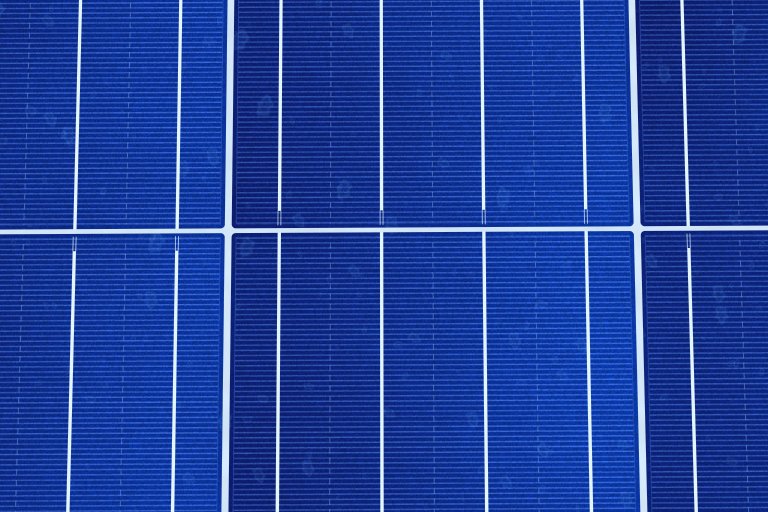
A Shadertoy shader for this texture:

```glsl
// Blue solar cells seen slightly tilted: a lattice of rounded cells split by white gaps,
// each with four busbars, fine horizontal fingers and dashed seams. Layered sines shade
// the silicon, and cellular noise scatters dust smudges and specks over it.
// Lengths are in canvas heights.

#define CELL_PITCH   vec2(0.783, 0.83)     // spacing of cells
#define LATTICE_ORIGIN vec2(0.451, 0.547)  // crossing of two gaps
#define GAP_HALF     vec2(0.0066, 0.0046)  // half width of the white gaps
#define BUSBARS      4.0                   // busbars per cell
#define BUSBAR_HALF  0.0032
#define FINGER_PITCH 0.0098
#define FINGER_HALF  0.0014
#define KEYSTONE     0.045                 // widening towards the bottom
#define ROW_TILT     0.0052                // slope of the rows
#define DUST_AMOUNT  0.22
#define GRAIN_AMOUNT 0.10

const vec3 SILICON_DARK  = vec3(0.050, 0.105, 0.420);
const vec3 SILICON_LIGHT = vec3(0.035, 0.210, 0.640);
const vec3 FINGER_BLUE   = vec3(0.210, 0.370, 0.750);
const vec3 DUST_BLUE     = vec3(0.300, 0.560, 0.880);
const vec3 SEAM_BLUE     = vec3(0.400, 0.540, 0.800);
const vec3 GAP_WHITE     = vec3(0.820, 0.900, 0.970);
const vec3 BUSBAR_WHITE  = vec3(0.890, 0.960, 1.000);

float pixelSize;

float hash(vec2 p) {
    vec3 q = fract(p.xyx * vec3(0.1031, 0.1030, 0.0973));
    q += dot(q, q.yzx + 33.33);
    return fract((q.x + q.y) * q.z);
}

// Share of one pixel covered by a line; stays correct for hairlines
float lineCover(float d, float halfWidth) {
    float h = 0.5 * pixelSize;
    return clamp(min(d + h, halfWidth) - max(d - h, -halfWidth), 0.0, pixelSize) / pixelSize;
}

// Pixel coverage of the region where d is positive
float inside(float d) { return clamp(d / pixelSize + 0.5, 0.0, 1.0); }

// Signed offset to the nearest centre of a repeated line
float repeatOffset(float x, float pitch) { return (fract(x / pitch) - 0.5) * pitch; }

float roundedBox(vec2 p, vec2 halfSize, float radius) {
    vec2 d = abs(p) - halfSize + radius;
    return length(max(d, 0.0)) + min(max(d.x, d.y), 0.0) - radius;
}

// Slow mottling from layered sines
float mottle(vec2 p) {
    float sum = 0.0, amplitude = 0.5;
    for (int i = 0; i < 4; i++) {
        sum += amplitude * sin(p.x + 1.7 * sin(p.y)) * cos(p.y * 1.1 + 0.6);
        p = mat2(1.5, 1.1, -1.1, 1.5) * p + 2.3;
        amplitude *= 0.55;
    }
    return sum;
}

// Cellular scatter of uneven blobs with brighter rims
float smudges(vec2 p, float density) {
    vec2 cell = floor(p);
    float sum = 0.0;
    for (int j = -1; j <= 1; j++)
    for (int i = -1; i <= 1; i++) {
        vec2 id = cell + vec2(i, j);
        float seed = hash(id + 7.1);
        vec2 d = p - id - vec2(hash(id + 19.7), hash(id + 43.3));
        float radius = 0.07 + 0.20 * seed * seed;
        float angle = atan(d.y, d.x);
        float r = length(d) / radius + 0.22 * sin(2.0 * angle + 9.0 * seed)
                + 0.12 * sin(5.0 * angle + 30.0 * seed);
        float blob = (1.0 - smoothstep(0.8, 1.15, r)) * mix(0.4, 1.0, smoothstep(0.3, 0.9, r));
        sum += blob * step(hash(id + 71.9), density) * (0.35 + 0.65 * seed);
    }
    return sum;
}

void mainImage(out vec4 fragColor, in vec2 fragCoord) {
    pixelSize = 1.0 / iResolution.y;
    vec2 p = fragCoord * pixelSize;

    // Tilted view onto the flat lattice
    float widen = 1.0 + KEYSTONE * (1.0 - p.y);
    vec2 q = vec2(0.711 + (p.x - 0.711) / widen, p.y + ROW_TILT * -p.x) - LATTICE_ORIGIN;
    q.y /= 1.0 + 0.5 * KEYSTONE * (1.0 - p.y);
    vec2 id = floor(q / CELL_PITCH);
    vec2 local = q - id * CELL_PITCH;
    float depth = -roundedBox(local - 0.5 * CELL_PITCH, 0.5 * CELL_PITCH - GAP_HALF, 0.008);

    // Silicon, lighter towards the right of each cell
    vec2 glow = p - vec2(1.2, 0.33);
    float shade = 0.08 + 0.78 * smoothstep(-0.05, 1.0, local.x / CELL_PITCH.x);
    shade += 0.16 * mottle(p * 5.0) + 0.25 * exp(-9.0 * dot(glow, glow));
    vec3 color = mix(SILICON_DARK, SILICON_LIGHT, clamp(shade, 0.0, 1.2));

    // Fingers, rim line and dashed seams
    float printed = inside(depth - 0.009);
    float fingerTone = 0.75 + 0.25 * hash(vec2(floor(q.y / FINGER_PITCH), id.x));
    float finger = lineCover(repeatOffset(q.y, FINGER_PITCH), FINGER_HALF);
    color = mix(color, FINGER_BLUE * (0.85 + 0.25 * shade), finger * fingerTone * printed);
    color = mix(color, FINGER_BLUE, 0.6 * lineCover(depth - 0.0085, 0.0008));
    float barPitch = CELL_PITCH.x / BUSBARS;
    float seam = lineCover(repeatOffset(local.x + 0.5 * barPitch, barPitch), 0.0009);
    float dash = inside(0.0055 - abs(repeatOffset(q.y, 2.0 * FINGER_PITCH)));
    color = mix(color, SEAM_BLUE, 0.65 * seam * dash * printed);

    // Dust and grain
    float dust = smudges(p * 15.0, 0.30) + 0.8 * smudges(p * 38.0 + 5.0, 0.12);
    color = mix(color, DUST_BLUE, min(DUST_AMOUNT * dust, 0.5));
    color *= 1.0 + GRAIN_AMOUNT * (2.0 * hash(floor(p * 342.0)) - 1.0);

    // Busbars, each opening into two thin rails at one end; ends swap by column
    float bar = repeatOffset(local.x, barPitch);
    float fromEnd = mod(id.x, 2.0) < 0.5 ? local.y : CELL_PITCH.y - local.y;
    float rails = lineCover(abs(bar) - 0.0028, 0.0008) * inside(fromEnd - 0.010);
    float ribbon = mix(rails * 0.8, lineCover(bar, BUSBAR_HALF), inside(fromEnd - 0.038));
    color = mix(color, BUSBAR_WHITE, ribbon);

    // White gaps around the cells
    vec3 gapColor = GAP_WHITE * (1.0 + 0.04 * mottle(p * 23.0));
    color = mix(gapColor, color, inside(depth));
    fragColor = vec4(clamp(color, 0.0, 1.0), 1.0);
}
```
